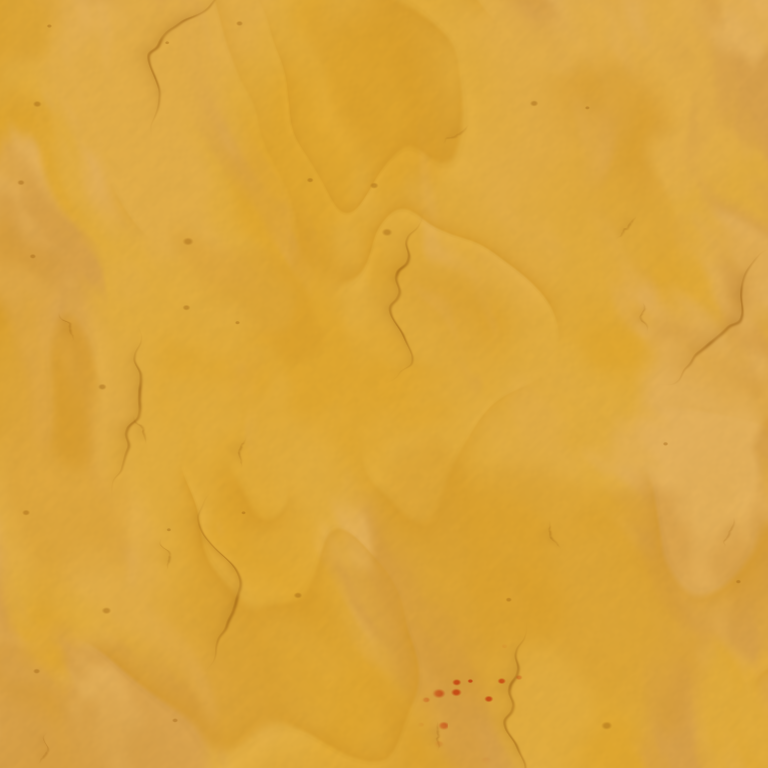
A WebGL 2 fragment shader for this texture:

```glsl
#version 300 es
precision highp float;
// Soft golden waxy sheet: warped noise tints the surface, contours of a smooth
// field make one-sided folds, and scattered cells place thin creases, hairs
// and specks over a faint diagonal grain.

uniform vec2 u_resolution;
out vec4 fragColor;

const vec3 GOLD = vec3(0.872, 0.668, 0.240);
const vec3 AMBER = vec3(0.868, 0.648, 0.185);
const vec3 HONEY = vec3(0.876, 0.672, 0.278);
const vec3 OCHRE = vec3(0.825, 0.590, 0.150);
const vec3 CREAM = vec3(0.882, 0.685, 0.365);
const vec3 TAN = vec3(0.830, 0.615, 0.290);
const vec3 BROWN = vec3(0.600, 0.360, 0.050);
const vec3 RED = vec3(0.760, 0.200, 0.030);

const float TILT = 0.35;           // lean of the folds, radians
const float FOLD_LEVELS = 4.5;
const float FOLD_DEPTH = 0.50;
const float GRAIN = 0.014;
const vec2 RED_CENTER = vec2(0.62, 0.09);

float hash(vec2 p) {
    return fract(sin(dot(p, vec2(127.1, 311.7))) * 43758.5);
}

float noise(vec2 p) {
    vec2 i = floor(p), f = fract(p);
    f = f * f * f * (f * (f * 6.0 - 15.0) + 10.0);
    return mix(mix(hash(i), hash(i + vec2(1, 0)), f.x),
               mix(hash(i + vec2(0, 1)), hash(i + vec2(1, 1)), f.x), f.y);
}

mat2 rotation(float a) {
    return mat2(cos(a), -sin(a), sin(a), cos(a));
}

float fbm(vec2 p, int octaves) {
    float sum = 0.0, amp = 0.5, total = 0.0;
    for (int i = 0; i < octaves; i++) {
        sum += amp * noise(p);
        total += amp;
        amp *= 0.48;
        p = rotation(0.6) * p * 2.03 + 11.3;
    }
    return sum / total;
}

// Wiggly tapered strokes with a soft shadow on one side
float creases(vec2 p, float cells, float density, float len, float width) {
    float ink = 0.0;
    for (int j = -1; j <= 1; j++)
    for (int i = -1; i <= 1; i++) {
        vec2 id = floor(p * cells) + vec2(i, j);
        if (hash(id + cells) > density) continue;
        vec2 center = (id + 0.2 + 0.6 * vec2(hash(id + 7.3), hash(id + 19.1))) / cells;
        vec2 l = rotation(mix(0.5, 1.9, hash(id + 3.7))) * (p - center);
        float along = l.x / len, seed = 9.0 * hash(id + 5.9);
        l.y += len * (0.8 * noise(vec2(along * 1.4 + 20.0, seed)) - 0.4
                    + 0.14 * noise(vec2(along * 5.0 + 40.0, seed)));
        float taper = 1.0 - smoothstep(0.25, 1.0, abs(along));
        float w = width * (0.5 + 0.7 * taper);
        float core = exp(-l.y * l.y / (w * w));
        float shadow = 0.35 * exp(-abs(l.y) / (5.0 * w)) * smoothstep(-w, w, l.y);
        ink = max(ink, taper * max(core * (0.6 + 0.4 * noise(vec2(along * 8.0, seed))), shadow));
    }
    return ink;
}

// Small soft dots, one at most in each cell
float specks(vec2 p, float cells, float density, float radius) {
    vec2 id = floor(p * cells);
    vec2 center = (id + 0.25 + 0.5 * vec2(hash(id + 2.3), hash(id + 8.9))) / cells;
    float r = radius * mix(0.5, 1.2, hash(id + 4.1));
    float d = length((p - center) * vec2(0.85, 1.15));
    return step(hash(id + cells), density) * (1.0 - smoothstep(0.4 * r, 1.3 * r, d));
}

void main() {
    vec2 p = gl_FragCoord.xy / min(u_resolution.x, u_resolution.y);
    vec2 uv = gl_FragCoord.xy / u_resolution;

    // Upright, leaning and warped space shared by tints and folds
    vec2 q = rotation(TILT) * p * vec2(1.25, 0.8);
    q += 0.22 * (vec2(fbm(p * 3.0, 3), fbm(p * 3.0 + 31.0, 3)) - 0.5);

    // Broad tints
    float tone = fbm(q * 4.0 + 3.0, 4);
    vec3 color = mix(AMBER, GOLD, smoothstep(0.30, 0.52, tone));
    color = mix(color, HONEY, smoothstep(0.50, 0.70, tone));

    // Pale streaked patches, mostly toward the sides and lower left
    float rim = smoothstep(0.22, 0.52, abs(uv.x - 0.5))
              + smoothstep(0.16, 0.02, uv.y) * smoothstep(0.6, 0.2, uv.x);
    float pale = smoothstep(0.56, 0.78, fbm(q * vec2(7.0, 4.0) + 47.0, 4) + 0.17 * min(rim, 1.2));
    vec3 paleTint = mix(CREAM, TAN, smoothstep(0.40, 0.65, fbm(q * 9.0 + 60.0, 3)));
    color = mix(color, paleTint, 0.85 * pale);

    // Folds: a crisp edge that fades away on one side, lit on the other
    float level = fract(fbm(q * 3.2 + 17.0, 2) * FOLD_LEVELS);
    float shade = smoothstep(0.0, 0.07, level) * exp(-4.5 * level);
    float light = smoothstep(0.70, 0.96, level) * (1.0 - smoothstep(0.96, 1.0, level));
    float presence = smoothstep(0.35, 0.65, fbm(p * 4.0 + 71.0, 2));
    color = mix(color, OCHRE, FOLD_DEPTH * presence * shade * 1.6);
    color += 0.012 * presence * light;
    color = mix(color, OCHRE, 0.35 * smoothstep(0.55, 0.75, fbm(q * 5.0 + 90.0, 3)));

    // Creases, short hairs and specks
    color = mix(color, BROWN, 0.60 * creases(p, 2.6, 0.42, 0.12, 0.0023));
    color = mix(color, BROWN, 0.32 * creases(p + 5.0, 8.0, 0.14, 0.022, 0.0018));
    color = mix(color, BROWN, 0.38 * specks(p, 11.0, 0.22, 0.0045));
    float cluster = smoothstep(0.09, 0.03, length(uv - RED_CENTER));
    color = mix(color, RED, 0.75 * cluster * specks(p, 48.0, 0.28, 0.0055));

    // Faint diagonal grain
    vec2 g = rotation(0.8) * p;
    color *= 1.0 + GRAIN * (noise(g * vec2(45.0, 130.0)) + noise(g * vec2(150.0, 210.0)) - 1.0);
    fragColor = vec4(color, 1.0);
}
```
